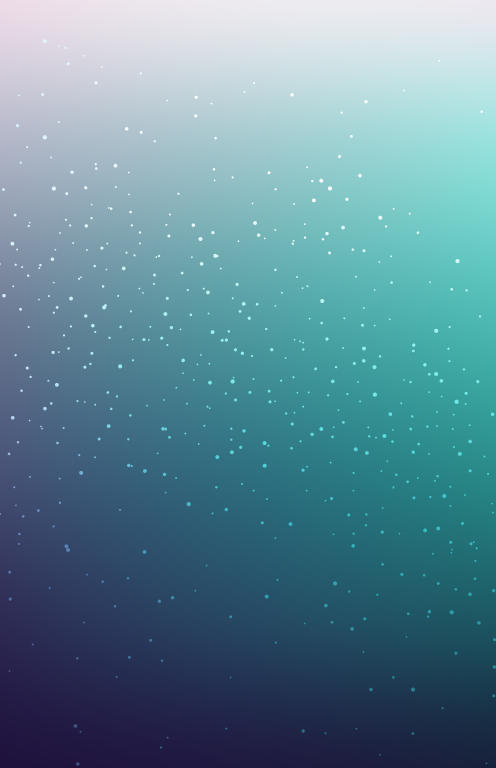
Reproduce this background procedurally as a Shadertoy shader.

```glsl
#define ROWS 6
#define LAYERS 2
#define CELLS 20.0
#define MIN_RADIUS 0.0016
#define MAX_RADIUS 0.0043
#define BAND_LEFT 0.68
#define BAND_RIGHT 0.38
#define BAND_WIDTH 0.14
#define BAND_DENSITY 0.85
#define BASE_DENSITY 0.11

// Gradient colours, bottom to top, for the left, middle and right
const vec3 LEFT[ROWS] = vec3[ROWS](
    vec3(0.12, 0.07, 0.24), vec3(0.18, 0.17, 0.33), vec3(0.29, 0.33, 0.47),
    vec3(0.44, 0.49, 0.59), vec3(0.68, 0.70, 0.77), vec3(0.93, 0.86, 0.91));
const vec3 MIDDLE[ROWS] = vec3[ROWS](
    vec3(0.12, 0.10, 0.25), vec3(0.15, 0.29, 0.39), vec3(0.19, 0.45, 0.51),
    vec3(0.34, 0.63, 0.65), vec3(0.62, 0.78, 0.80), vec3(0.93, 0.92, 0.94));
const vec3 RIGHT[ROWS] = vec3[ROWS](
    vec3(0.09, 0.13, 0.23), vec3(0.11, 0.35, 0.39), vec3(0.17, 0.56, 0.55),
    vec3(0.32, 0.74, 0.71), vec3(0.57, 0.88, 0.86), vec3(0.93, 0.91, 0.94));

float hash(vec2 p) {
    return fract(sin(dot(p, vec2(127.1, 311.7))) * 43758.5453);
}

// Parabola through the three colours of one row
vec3 rowColor(int row, float x) {
    int i = clamp(row, 0, ROWS - 1);
    return LEFT[i] * (1.0 - x) * (1.0 - 2.0 * x)
         + MIDDLE[i] * 4.0 * x * (1.0 - x)
         + RIGHT[i] * x * (2.0 * x - 1.0);
}

// Catmull-Rom blend between rows
vec3 background(vec2 uv) {
    float y = clamp(uv.y, 0.0, 0.9999) * float(ROWS - 1);
    int row = int(y);
    float t = fract(y);
    vec3 a = rowColor(row - 1, uv.x);
    vec3 b = rowColor(row, uv.x);
    vec3 c = rowColor(row + 1, uv.x);
    vec3 d = rowColor(row + 2, uv.x);
    return b + 0.5 * t * (c - a + t * (2.0 * a - 5.0 * b + 4.0 * c - d
         + t * (3.0 * (b - c) + d - a)));
}

// Chance of a dot: a slanted band, a lower left trail and a sparse rest
float dotDensity(vec2 uv) {
    float offset = (uv.y - mix(BAND_LEFT, BAND_RIGHT, uv.x)) / BAND_WIDTH;
    float band = BAND_DENSITY * exp(-0.5 * offset * offset);
    float trail = 0.35 * smoothstep(0.22, 0.0, uv.x)
                * smoothstep(0.1, 0.25, uv.y) * smoothstep(0.6, 0.45, uv.y);
    float rest = BASE_DENSITY * smoothstep(1.0, 0.88, uv.y);
    return band + trail + rest;
}

// White above, cyan in the middle, blue at the lower left
vec3 dotColor(vec2 uv) {
    vec3 low = mix(vec3(0.43, 0.56, 0.84), vec3(0.22, 0.80, 0.83),
                   smoothstep(0.0, 0.55, uv.x));
    vec3 high = mix(vec3(0.50, 0.95, 0.94), vec3(1.0),
                    smoothstep(0.45, 0.78, uv.y));
    high = mix(vec3(0.86, 0.96, 1.0), high, smoothstep(0.0, 0.35, uv.x));
    return mix(low, high, smoothstep(0.25, 0.58, uv.y));
}

// Coverage of the one dot that may sit in this cell
float scatteredDot(vec2 p, float layer, float aspect) {
    vec2 grid = p * CELLS + layer * vec2(0.47, 0.53);
    vec2 id = floor(grid);
    vec2 seed = id + layer * 57.0;
    vec2 jitter = vec2(hash(seed + 3.1), hash(seed + 17.7));
    vec2 place = id + mix(vec2(0.1), vec2(0.9), jitter);
    vec2 center = (place - layer * vec2(0.47, 0.53)) / CELLS;
    float present = step(hash(seed + 41.3),
                         dotDensity(center * vec2(1.0, aspect)));
    float size = hash(seed + 71.9);
    float radius = mix(MIN_RADIUS, MAX_RADIUS, size * size);
    float edge = (radius - length(p - center)) * iResolution.x;
    return present * clamp(edge + 0.5, 0.0, 1.0);
}

void mainImage(out vec4 fragColor, in vec2 fragCoord) {
    vec2 uv = fragCoord / iResolution.xy;
    vec2 p = fragCoord / iResolution.x;
    float aspect = iResolution.x / iResolution.y;

    float cover = 0.0;
    for (int i = 0; i < LAYERS; i++) {
        cover = max(cover, scatteredDot(p, float(i), aspect));
    }

    // Dots dim towards the bottom
    float opacity = mix(0.45, 0.95, smoothstep(0.05, 0.5, uv.y));
    vec3 color = mix(background(uv), dotColor(uv), cover * opacity);
    fragColor = vec4(clamp(color, 0.0, 1.0), 1.0);
}
```
